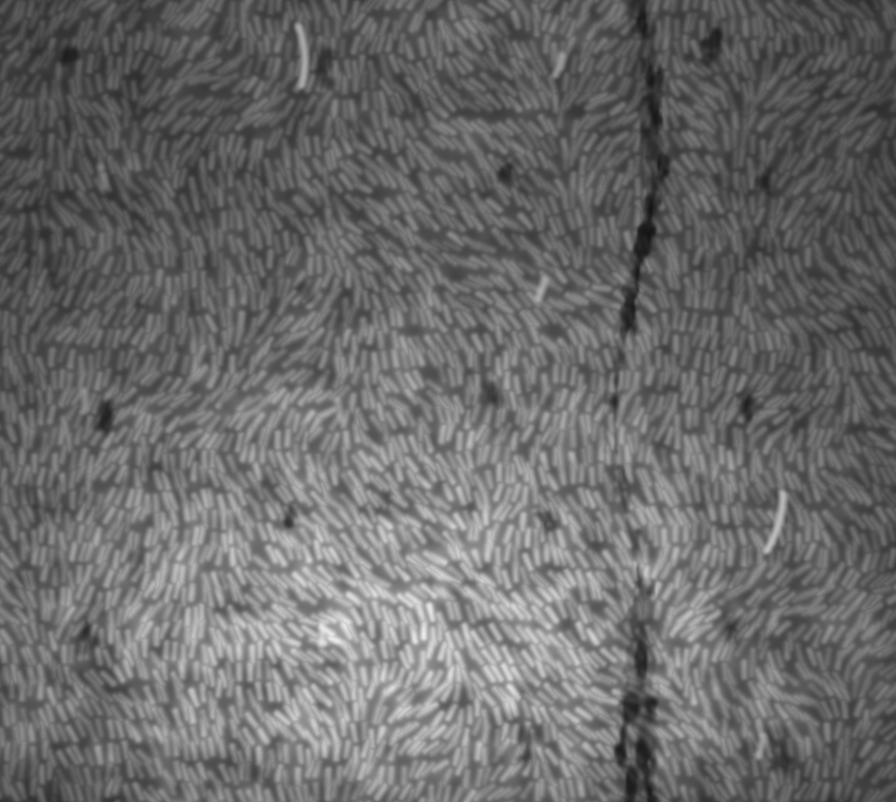
A Shadertoy shader for this texture:

```glsl
// Draws a grey micrograph of packed rod-shaped cells, with a dark crack and uneven light.

vec2 hash2(vec2 cell) {
    vec3 q = fract(cell.xyx * vec3(0.1031, 0.1030, 0.0973));
    q += dot(q, q.yzx + 33.33);
    return fract((q.xx + q.yz) * q.zy);
}

float noise(vec2 p) {
    vec2 i = floor(p), f = fract(p);
    f = f * f * (3.0 - 2.0 * f);
    float low = mix(hash2(i).x, hash2(i + vec2(1, 0)).x, f.x);
    float high = mix(hash2(i + vec2(0, 1)).x, hash2(i + vec2(1, 1)).x, f.x);
    return mix(low, high, f.y);
}

// Distance to a segment centred at the origin, tilted from the vertical
float segmentDistance(vec2 p, float tilt, float halfLength) {
    vec2 axis = vec2(sin(tilt), cos(tilt));
    return length(p - axis * clamp(dot(p, axis), -halfLength, halfLength));
}

// Evenly spread positions over the canvas
vec2 spread(float index, vec2 offset, vec2 size) {
    return fract(index * vec2(0.7549, 0.5698) + offset) * size;
}

// Tilt of the rods, drifting from patch to patch
float tiltField(vec2 p) {
    return 1.9 * (noise(p * 8.0 + 3.0) - 0.5) + 0.9 * (noise(p * 22.0) - 0.5);
}

// Packed rods: out-of-focus glows, darkened a little where neighbours meet
float rodLayer(vec2 p, vec2 spacing, float halfLength, float blurWidth) {
    vec2 home = floor(p / spacing);
    float nearest = 1.0, second = 1.0, glow = 0.0;
    for (int y = -1; y <= 1; y++)
    for (int x = -3; x <= 3; x++) {
        vec2 cell = home + vec2(x, y);
        vec2 rnd = hash2(cell + 17.0);
        vec2 centre = (cell + 0.5 + 0.7 * (rnd - 0.5)) * spacing;
        float tilt = tiltField(centre) + 0.5 * (rnd.y - 0.5);
        float d = segmentDistance(p - centre, tilt, halfLength);
        float tint = mix(0.4, 1.2, fract(rnd.x * 7.3 + rnd.y * 5.1));
        glow += tint * exp(-d * d / (blurWidth * blurWidth));
        second = min(second, max(nearest, d));
        nearest = min(nearest, d);
    }
    float ridge = smoothstep(-0.003, 0.012, second - nearest);
    return (1.0 - exp(-1.1 * glow)) * mix(0.65, 1.15, ridge);
}

// Broad glow low in the middle, fading to the sides and the bottom edge
float lighting(vec2 p) {
    float side = (p.x - 0.58) / 0.55;
    vec2 low = (p - vec2(0.47, 0.17)) / vec2(0.56, 0.38);
    float base = mix(0.24, 0.385, exp(-side * side));
    float glow = 0.31 * exp(-dot(low, low));
    return (base + glow) * mix(0.78, 1.0, smoothstep(-0.02, 0.13, p.y));
}

// Winding vertical crack, thin in the middle, wide and patchy at the bottom
float crackMask(vec2 p) {
    float bend = 0.026 * sin((p.y - 0.65) * 9.0) * smoothstep(0.0, 0.45, p.y);
    float ragged = 0.014 * (noise(p * vec2(60.0, 30.0)) - 0.5)
                 + 0.012 * (noise(p * vec2(130.0, 80.0)) - 0.5);
    float bottom = 1.0 - smoothstep(0.05, 0.38, p.y);
    float halfWidth = mix(0.002, 0.011, smoothstep(0.45, 0.7, p.y)) + 0.020 * bottom;
    float d = abs(p.x - 0.793 - bend) + ragged;
    float patches = smoothstep(0.25, 0.7, noise(p * vec2(75.0, 34.0) + 9.0));
    float depth = mix(mix(0.5, 0.3, bottom), 1.0, patches);
    return depth * (1.0 - smoothstep(halfWidth - 0.008, halfWidth + 0.008, d));
}

// Small soft holes between the rods
float holeMask(vec2 p, vec2 size) {
    float mask = 0.0;
    float ragged = 0.018 * (noise(p * 75.0) - 0.5);
    for (float i = 0.0; i < 18.0; i++) {
        vec2 rnd = hash2(vec2(i, 41.0));
        float d = segmentDistance(p - spread(i, vec2(0.04, 0.37), size),
                                  0.8 * (rnd.x - 0.6), 0.025 * rnd.y);
        float soft = 1.0 - smoothstep(-0.003, 0.018, d + ragged);
        mask = max(mask, mix(0.4, 1.0, rnd.x) * soft);
    }
    return mask;
}

// A few bright rods, most short and two long
float brightRods(vec2 p, vec2 size) {
    float mask = 0.0;
    for (float i = 0.0; i < 9.0; i++) {
        float rnd = hash2(vec2(i, 73.0)).x;
        float isLong = 1.0 - step(0.5, mod(i, 6.0));
        vec2 q = p - spread(i, vec2(0.34, 0.93), size);
        q.x += 4.0 * q.y * q.y;
        float d = segmentDistance(q, 0.8 * (rnd - 0.5), mix(0.012, 0.036, isLong));
        float strength = mix(0.35 + 0.4 * rnd, 0.95, isLong);
        mask = max(mask, strength * (1.0 - smoothstep(0.0, 0.009, d)));
    }
    return mask;
}

void mainImage(out vec4 fragColor, in vec2 fragCoord) {
    vec2 p = fragCoord / iResolution.y;
    vec2 size = vec2(iResolution.x / iResolution.y, 1.0);

    float light = lighting(p);
    float rods = rodLayer(p, vec2(0.0118, 0.0245), 0.0085, 0.0046);
    float haze = 1.0 - smoothstep(0.15, 0.6, p.y);
    float blotches = noise(p * 58.0) - 0.5 + 0.8 * (noise(p * 24.0 + 5.0) - 0.5);
    float grey = light * (0.70 + 0.62 * rods + mix(0.22, 0.28, haze) * blotches);

    // Dark gaps and bright rods over the packed layer
    grey *= 1.0 - 0.66 * crackMask(p);
    grey *= 1.0 - 0.65 * holeMask(p, size);
    grey = mix(grey, light * 1.1 + 0.26, brightRods(p, size));
    fragColor = vec4(vec3(clamp(grey, 0.0, 1.0)), 1.0);
}
```
